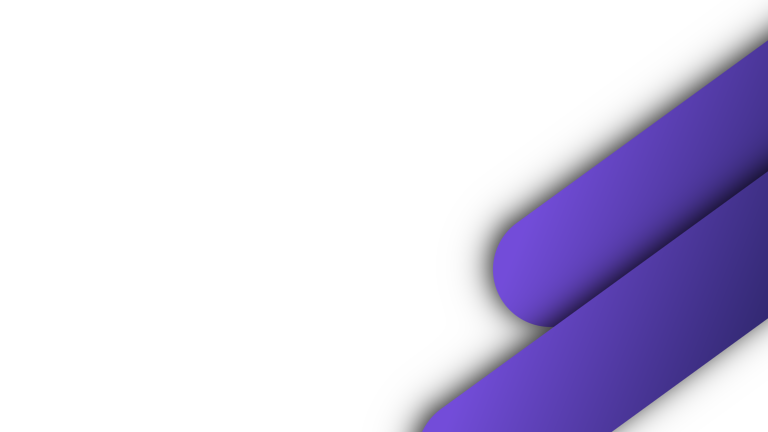
A Shadertoy shader for this background:

```glsl
// Two slanted violet capsules with soft shadows on a white background.

const vec3 PAPER  = vec3(1.0);
const vec3 VIOLET = vec3(0.45, 0.30, 0.85);
const vec3 INDIGO = vec3(0.18, 0.15, 0.42);

const vec2 AXIS = vec2(0.809, 0.588);            // direction of the capsules
const vec2 FADE_AXIS = vec2(0.93, -0.37);        // direction of the colour fade
const vec2 SHADOW_SHIFT = vec2(-0.006, 0.008);
const float SHADOW_BLUR = 0.035;
const float SHADOW_OPACITY = 0.9;

// Distance to a capsule that starts at the origin and runs on along an axis.
float openCapsule(vec2 p, vec2 axis, float radius) {
    return length(p - axis * max(dot(p, axis), 0.0)) - radius;
}

// Smooth falloff close to a Gaussian-blurred edge.
float blurredEdge(float dist, float blur) {
    return 1.0 / (1.0 + exp(min(1.7 * dist / blur, 40.0)));
}

vec3 capsuleColor(vec2 p) {
    float t = (dot(p, FADE_AXIS) + 0.09) / 0.64;
    return mix(VIOLET, INDIGO, clamp(t, 0.0, 1.0));
}

// Lays a shadow and then a filled capsule over the colour below.
vec3 addCapsule(vec3 below, vec2 p, float radius, float pixel) {
    float shadowDist = openCapsule(p - SHADOW_SHIFT, AXIS, radius);
    float shadow = SHADOW_OPACITY * blurredEdge(shadowDist, SHADOW_BLUR);
    float dist = openCapsule(p, AXIS, radius);
    float cover = 1.0 - smoothstep(-0.7 * pixel, 0.7 * pixel, dist);
    return mix(below * (1.0 - shadow), capsuleColor(p), cover);
}

void mainImage(out vec4 fragColor, in vec2 fragCoord) {
    // One unit is the canvas height.
    float pixel = 1.0 / iResolution.y;
    vec2 uv = fragCoord * pixel;

    // Back capsule first, front capsule over it.
    vec3 color = addCapsule(PAPER, uv - vec2(1.2743, 0.3762), 0.1331, pixel);
    color = addCapsule(color, uv - vec2(1.1019, -0.0579), 0.1377, pixel);

    fragColor = vec4(color, 1.0);
}
```
